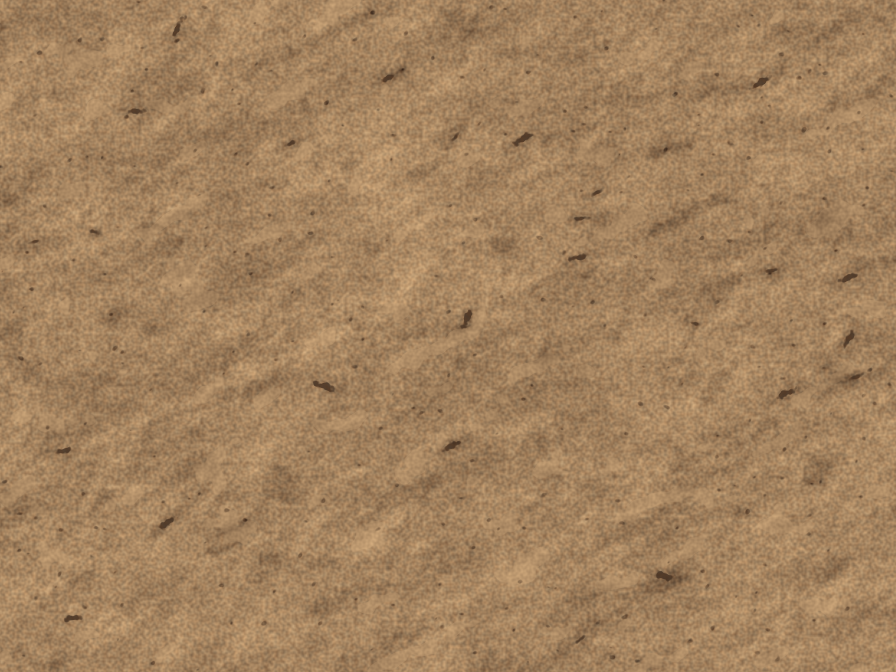
This texture is drawn by a Shadertoy shader. Its source:

```glsl
vec2 hash2(vec2 cell) {
    uvec2 q = uvec2(ivec2(cell) + 32768);
    q = q * 1664525u + 1013904u;
    for (int i = 0; i < 2; i++) {
        q.x += q.y * 1664525u;
        q.y += q.x * 1664525u;
        q ^= q >> 16u;
    }
    return vec2(q & 65535u) / 65535.0;
}

mat2 rotation(float angle) {
    float c = cos(angle), s = sin(angle);
    return mat2(c, -s, s, c);
}

float cornerSlope(vec2 cell, vec2 offset) {
    float angle = 6.2832 * hash2(cell).x;
    return dot(vec2(cos(angle), sin(angle)), offset);
}

float gradientNoise(vec2 p) {
    vec2 i = floor(p), f = p - i;
    vec2 u = f * f * f * (f * (f * 6.0 - 15.0) + 10.0);
    vec2 e = vec2(1, 0);
    return mix(mix(cornerSlope(i, f), cornerSlope(i + e, f - e), u.x),
               mix(cornerSlope(i + e.yx, f - e.yx), cornerSlope(i + 1.0, f - 1.0), u.x), u.y);
}

// Surface height, drawn out along the slanted bedding
float relief(vec2 p) {
    vec2 q = rotation(0.45) * p;
    q += 0.012 * gradientNoise(p * 15.0 + 40.0);
    return gradientNoise(q * vec2(7, 13))
         + 0.50 * gradientNoise(q * vec2(17, 28) + 11.0)
         + 0.25 * gradientNoise(q * vec2(38, 60) + 23.0);
}

// Scattered ragged holes: x is the dark core, y the soft shade around it
vec2 pits(vec2 p, float density, float chance, vec2 size, float seed) {
    vec2 g = p * density, home = floor(g), result = vec2(0);
    float ragged = gradientNoise(p * 95.0 + seed) + 0.6 * gradientNoise(p * 180.0 + seed);
    float blur = density / iResolution.y;
    for (int y = -1; y <= 1; y++)
    for (int x = -1; x <= 1; x++) {
        vec2 cell = home + vec2(x, y);
        vec2 shape = hash2(cell + seed + 57.0);
        if (shape.x > chance) continue;
        float scale = mix(0.5, 1.2, shape.x / chance);
        vec2 d = rotation(0.35 + 1.6 * (shape.y - 0.5)) * (g - cell - hash2(cell + seed));
        float dist = (length(d / (size * scale)) - 1.0 + 0.9 * ragged) * size.y * scale;
        result = max(result, vec2(smoothstep(blur, -blur, dist),
                                  smoothstep(3.0 * size.y, 0.0, dist)));
    }
    return result;
}

void mainImage(out vec4 fragColor, in vec2 fragCoord) {
    vec2 p = fragCoord / iResolution.y;
    vec2 q = rotation(0.45) * p;

    // Broad mottling
    float tone = 0.06 * gradientNoise(q * vec2(3, 6) + 5.0)
               + 0.07 * gradientNoise(q * vec2(9, 17) + 71.0)
               + 0.05 * gradientNoise(q * vec2(22, 36) + 31.0);

    // Raking light from the upper left, stronger in rough areas
    float rough = 0.8 + 1.3 * gradientNoise(p * 5.0 + 90.0);
    float lit = relief(p) - relief(p + vec2(-0.004, 0.007));
    tone += 0.18 * max(rough, 0.25) * lit;

    // Soft shaded hollows
    float hollow = gradientNoise(q * vec2(11, 21) + 130.0)
                 + 0.3 * gradientNoise(p * 55.0 + 17.0);
    tone -= 0.085 * smoothstep(0.24, 0.55, hollow);

    // Pale smooth flakes with crisp broken edges
    float flake = gradientNoise(q * vec2(11, 23) + 210.0)
                + 0.35 * gradientNoise(p * 48.0 + 63.0);
    flake = smoothstep(0.31, 0.38, flake);
    tone += 0.045 * flake;

    // Sandy grain
    float grain = 0.13 * gradientNoise(p * 205.0)
                + 0.09 * gradientNoise(p * 118.0 + 19.0)
                + 0.06 * gradientNoise(p * 52.0 + 37.0);
    tone += grain * (1.0 - 0.4 * flake);

    // Pinholes and larger cracks
    vec2 pinholes = pits(p, 28.0, 0.3, vec2(0.085, 0.06), 300.0);
    vec2 cracks = pits(p, 9.0, 0.28, vec2(0.11, 0.038), 500.0);
    tone -= 0.2 * pinholes.x + 0.02 * pinholes.y + 0.06 * cracks.y;
    tone = mix(tone, -0.36, 0.85 * cracks.x);

    // Tan ramp with faint rusty grains
    vec3 color = vec3(0.643, 0.513, 0.372) + tone * vec3(1.0, 0.87, 0.65);
    float rust = gradientNoise(p * 150.0 + 83.0) * (1.0 - flake);
    color += 0.03 * rust * vec3(1.0, -0.1, -0.7);
    fragColor = vec4(color, 1.0);
}
```
